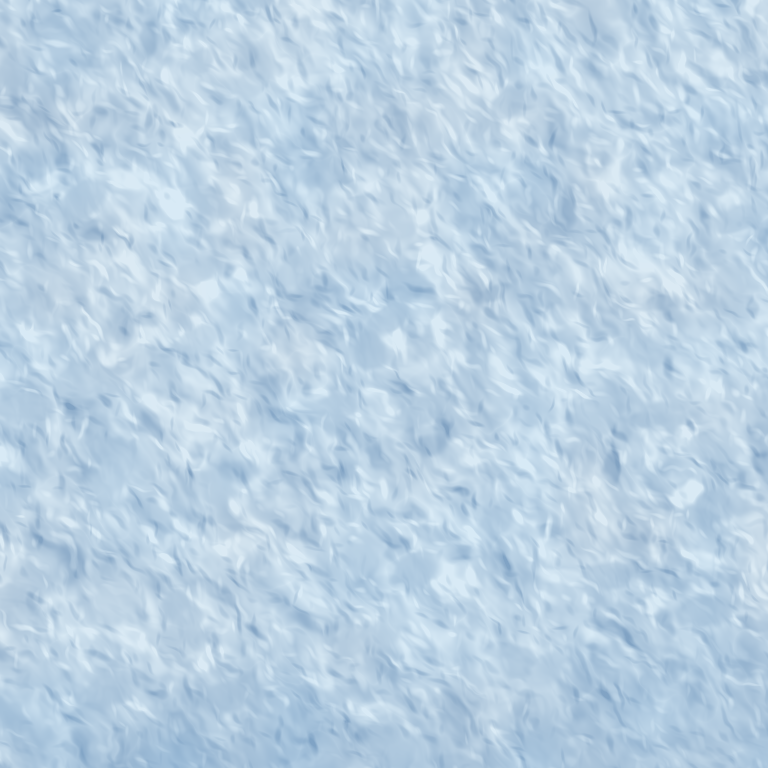
Reproduce this texture procedurally as a WebGL 1 fragment shader.

```glsl
precision highp float;
// Pale blue icy surface: crisp slanted strokes, light wisps and flat chips.
// Strokes and chips are jittered ellipses scattered on grids; warped
// directional noise fills the gaps, and one tone value picks the colour.

uniform vec2 u_resolution;

#define DARK_BLUE vec3(0.62, 0.73, 0.83)
#define PALE_BLUE vec3(0.78, 0.86, 0.92)
#define MEAN_TONE 0.73
#define CONTRAST 1.15
#define TILT -0.93
#define COARSE_CELLS 19.0
#define FINE_CELLS 36.0
#define FINEST_CELLS 58.0
#define CHIP_CELLS 10.0
#define WARP 0.016
#define BOTTOM_SHADE 0.42

// Sine-free hash: three values in 0..1 per cell
vec3 hash3(vec2 cell) {
  vec3 h = fract(cell.xyx * vec3(0.1031, 0.1030, 0.0973));
  h += dot(h, h.yxz + 33.33);
  return fract((h.xxy + h.yzz) * h.zyx);
}

float noise(vec2 p) {
  vec2 cell = floor(p);
  vec2 f = fract(p);
  f = f * f * (3.0 - 2.0 * f);
  float low = mix(hash3(cell).x, hash3(cell + vec2(1.0, 0.0)).x, f.x);
  float high = mix(hash3(cell + vec2(0.0, 1.0)).x, hash3(cell + 1.0).x, f.x);
  return mix(low, high, f.y);
}

// Coordinates along and across a direction
vec2 alignTo(vec2 p, float angle) {
  vec2 axis = vec2(cos(angle), sin(angle));
  return vec2(dot(p, axis), dot(p, vec2(-axis.y, axis.x)));
}

// Scattered soft ellipses: x = signed tone, y = coverage.
// Half-size is in cells; share is the part of cells that hold one.
vec2 flakes(vec2 p, vec2 halfSize, float angle, float spread, float core, float share) {
  vec2 home = floor(p);
  vec2 total = vec2(0.0);
  for (int j = -1; j <= 1; j++) {
    for (int i = -1; i <= 1; i++) {
      vec2 cell = home + vec2(float(i), float(j));
      vec3 place = hash3(cell + 17.0);
      vec3 look = hash3(cell + 71.0);
      vec2 local = alignTo(p - cell - place.xy, angle + spread * (place.z - 0.5));
      vec2 size = halfSize * vec2(0.55 + 0.45 * look.z, 0.65 + 0.5 * look.y);
      float d = length(local / size);
      float shape = (1.0 - smoothstep(core, 1.0, d)) * step(look.y, share);
      total += shape * vec2(2.0 * look.x - 1.0, 1.0);
    }
  }
  return total;
}

void main() {
  vec2 p = gl_FragCoord.xy / u_resolution.y;

  // Uneven warp keeps outlines ragged
  vec2 wobble = vec2(noise(p * 21.0 + 40.0), noise(p * 21.0 + 90.0)) - 0.5;
  vec2 fineWobble = vec2(noise(p * 80.0 + 12.0), noise(p * 80.0 + 63.0)) - 0.5;
  vec2 q = p + WARP * wobble + 0.32 * WARP * fineWobble;

  // Directional grain and thin light wisps
  vec2 along = alignTo(q, TILT) + 5.0;
  float grain = noise(along * vec2(24.0, 54.0)) - 0.5;
  grain += 0.75 * (noise(along * vec2(58.0, 125.0) + 30.0) - 0.5);
  float ridge = 1.0 - abs(2.0 * noise(along * vec2(17.0, 32.0) + 60.0) - 1.0);
  float wisps = pow(ridge, 5.0) - 0.22;

  // Light and dark strokes in three sizes
  float coarse = flakes(q * COARSE_CELLS + 20.0, vec2(0.80, 0.32), TILT + 0.15, 2.0, 0.45, 1.0).x;
  float fine = flakes(q * FINE_CELLS + 120.0, vec2(0.95, 0.24), TILT, 1.2, 0.25, 1.0).x;
  float finest = flakes(q * FINEST_CELLS + 420.0, vec2(0.95, 0.27), TILT, 1.6, 0.2, 1.0).x;
  float detail = 0.70 * grain + 0.22 * wisps + 0.46 * coarse + 0.66 * fine + 0.46 * finest;

  // Smooth chips calm the detail beneath them
  vec2 chips = flakes(q * CHIP_CELLS + 220.0, vec2(0.50, 0.30), 0.1, 1.6, 0.6, 0.6);
  float chipMask = min(chips.y, 1.0);
  detail *= 1.0 - 0.68 * chipMask;
  detail += 0.14 * chips.x - 0.17 * chipMask;

  // Rare dark nicks
  float nicks = flakes(q * 17.0 + 320.0, vec2(0.42, 0.15), TILT, 1.4, 0.2, 0.14).y;

  // Broad light and the shaded lower edge
  float broad = noise(p * 3.5 + 8.0) + 0.6 * noise(p * 8.0 + 25.0) - 0.8;
  float shade = 1.0 - smoothstep(0.0, 0.20, p.y + 0.06 * (noise(p * 5.0) - 0.5));
  detail *= 1.0 - 0.3 * shade;

  float tone = MEAN_TONE + CONTRAST * detail + 0.28 * broad;
  tone -= BOTTOM_SHADE * shade + 0.6 * nicks;
  tone = clamp(tone, -0.7, 1.45);

  // Deep tones lean blue, with a faint drift of hue
  vec3 color = mix(DARK_BLUE, PALE_BLUE, tone);
  float hue = noise(p * 13.0 + 77.0) - 0.5;
  color += vec3(-0.018, 0.0, 0.012) * (hue + 0.4 * shade);
  gl_FragColor = vec4(color, 1.0);
}
```
